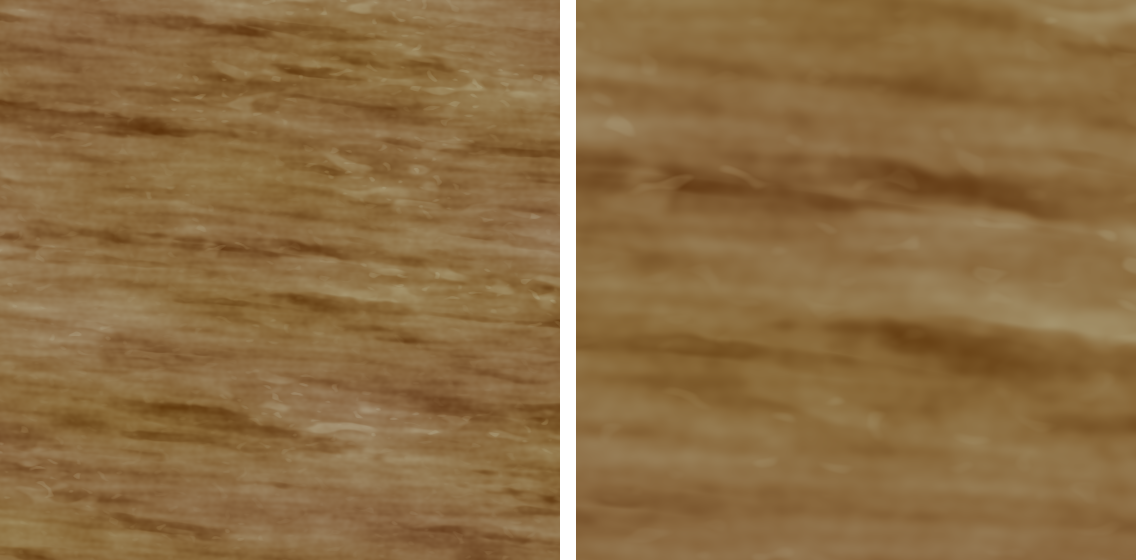
Left: the whole. Right: its middle third, enlarged.
Reproduce this texture procedurally as a Shadertoy shader.

```glsl
#define GRAIN_SLOPE 0.105
#define BAND_DEPTH 0.72
#define FIBRE_DEPTH 0.55
#define STREAK_DEPTH 0.80
#define FLECK_DEPTH 0.55
#define TINT_DEPTH 0.05
#define DARK_WOOD vec3(0.385, 0.225, 0.070)
#define MID_WOOD vec3(0.540, 0.407, 0.235)
#define PALE_WOOD vec3(0.630, 0.550, 0.405)

vec2 gradientAt(vec2 cell) {
    vec3 q = fract(cell.xyx * vec3(0.1031, 0.1030, 0.0973));
    q += dot(q, q.yzx + 33.33);
    float angle = 6.2832 * fract((q.x + q.y) * q.z);
    return vec2(cos(angle), sin(angle));
}

// Gradient noise, roughly -0.7 to 0.7
float noise(vec2 p) {
    vec2 cell = floor(p), f = fract(p);
    vec2 w = f * f * f * (f * (f * 6.0 - 15.0) + 10.0);
    vec2 e = vec2(0.0, 1.0);
    float a = dot(gradientAt(cell), f);
    float b = dot(gradientAt(cell + e.yx), f - e.yx);
    float c = dot(gradientAt(cell + e.xy), f - e.xy);
    float d = dot(gradientAt(cell + e.yy), f - e.yy);
    return mix(mix(a, b, w.x), mix(c, d, w.x), w.y);
}

// Noise stretched along the grain; the turned lattice hides its rows
float layer(vec2 p, vec2 frequency, float seed) {
    vec2 q = p * frequency;
    q = vec2(0.9 * q.x + 0.44 * q.y, 0.9 * q.y - 0.44 * q.x);
    return noise(q + seed * vec2(17.3, 41.7));
}

// Long dark spindles with frayed, fairly crisp edges
float streaks(vec2 p) {
    float fray = 0.16 * layer(p, vec2(16.0, 85.0), 1.0);
    fray += 0.12 * layer(p, vec2(40.0, 60.0), 2.0);
    float wide = smoothstep(0.20, 0.42, layer(p, vec2(1.7, 16.0), 3.0) + fray);
    float thin = smoothstep(0.22, 0.42, layer(p, vec2(3.2, 36.0), 4.0) + fray);
    float strength = 0.65 + 0.9 * layer(p, vec2(6.0, 22.0), 5.0);
    return max(wide, 0.7 * thin) * strength;
}

// Short pale scuffs, gathered in patches
float flecks(vec2 p) {
    float patches = smoothstep(-0.05, 0.35, layer(p, vec2(3.0, 9.0), 6.0));
    float marks = smoothstep(0.08, 0.36, layer(p, vec2(17.0, 46.0), 7.0));
    float specks = smoothstep(0.28, 0.48, layer(p, vec2(45.0, 80.0), 8.0));
    return patches * marks + (0.25 + 0.6 * patches) * specks;
}

void mainImage(out vec4 fragColor, in vec2 fragCoord) {
    vec2 uv = fragCoord / iResolution.y;

    // Grain falls to the right; the finest fibres lie flatter
    vec2 grain = vec2(uv.x, uv.y + GRAIN_SLOPE * uv.x);
    grain.y += 0.015 * noise(uv * vec2(1.6, 2.5) + 7.0);
    vec2 flatGrain = vec2(uv.x, mix(uv.y, grain.y, 0.5));

    // Broad bands and blotches
    float tone = 0.20;
    tone += BAND_DEPTH * layer(grain, vec2(0.8, 4.5), 9.0);
    tone += BAND_DEPTH * layer(grain, vec2(3.0, 15.0), 10.0);
    tone += BAND_DEPTH * 0.5 * layer(flatGrain, vec2(11.0, 24.0), 11.0);

    // Fibres, with faint blotches across them
    tone += FIBRE_DEPTH * layer(grain, vec2(5.0, 46.0), 12.0);
    tone += FIBRE_DEPTH * 0.7 * layer(flatGrain, vec2(13.0, 90.0), 13.0);
    tone += FIBRE_DEPTH * 0.35 * layer(uv, vec2(42.0, 26.0), 14.0);
    tone += FIBRE_DEPTH * 0.30 * layer(uv, vec2(85.0, 100.0), 15.0);

    tone -= STREAK_DEPTH * streaks(grain);
    tone += FLECK_DEPTH * flecks(flatGrain);

    // Tone to colour, then drift between grey and yellow
    vec3 color = mix(MID_WOOD, DARK_WOOD, clamp(-tone, 0.0, 1.1));
    color = mix(color, PALE_WOOD, clamp(tone, 0.0, 1.2));
    float tint = layer(grain, vec2(2.0, 6.0), 16.0);
    color += TINT_DEPTH * tint * vec3(0.1, -0.1, 1.0);

    fragColor = vec4(color, 1.0);
}
```
